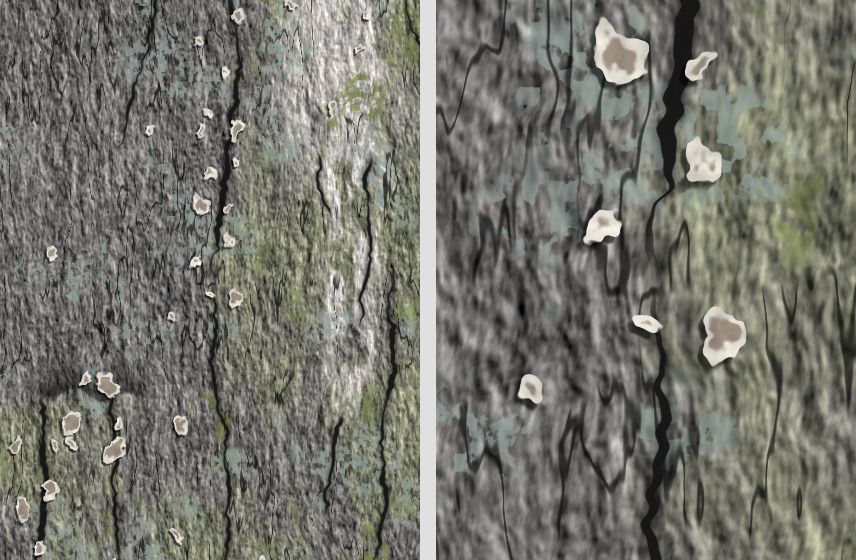
Left, the full canvas; right, a detail of the centre.
Give the GLSL for this texture, as a Shadertoy shader.

```glsl
// Weathered tree bark with vertical fissures, a bleached strip, moss, lichen and pale crust fungi.
const vec3 GRAY_TINT = vec3(1.01, 0.99, 0.98);
const vec3 MOSS_TINT = vec3(1.0, 1.02, 0.85);
const vec3 PALE_TINT = vec3(1.02, 0.995, 0.975);
const vec3 MOSS_SPOT = vec3(0.45, 0.49, 0.29);
const vec3 LICHEN = vec3(0.58, 0.64, 0.62);
const vec3 CRACK_COLOR = vec3(0.085, 0.08, 0.085);
const vec3 FUNGUS_CORE = vec3(0.60, 0.55, 0.50);
const vec3 FUNGUS_RIM = vec3(0.87, 0.85, 0.81);
const float BASE_TONE = 0.425;
const float RELIEF = 1.15;
const float FUNGUS_CELL = 0.056;
const vec2 LIGHT_STEP = vec2(0.0025, 0.003);

// Each fissure: x at its top, x at its bottom, top y, bottom y.
const int CRACKS = 10;
const vec4 CRACK_SPAN[CRACKS] = vec4[](
    vec4(0.425, 0.39, 1.05, 0.47), vec4(0.37, 0.42, 0.52, -0.05),
    vec4(0.67, 0.65, 0.74, 0.39), vec4(0.71, 0.66, 0.54, -0.05),
    vec4(0.07, 0.055, 0.31, -0.05), vec4(0.20, 0.21, 0.33, -0.03),
    vec4(0.265, 0.225, 1.03, 0.71), vec4(0.575, 0.58, 0.73, 0.61),
    vec4(0.62, 0.58, 0.27, 0.07), vec4(0.72, 0.75, 1.02, 0.84));
const float CRACK_WIDTH[CRACKS] = float[](
    0.0048, 0.003, 0.0034, 0.0046, 0.005, 0.0034, 0.003, 0.003, 0.0034, 0.003);

float hash(vec2 p) {
    vec3 q = fract(p.xyx * vec3(0.1031, 0.1030, 0.0973));
    q += dot(q, q.yzx + 33.33);
    return fract((q.x + q.y) * q.z);
}

float noise(vec2 p) {
    vec2 i = floor(p), f = fract(p);
    f = f * f * (3.0 - 2.0 * f);
    return mix(mix(hash(i), hash(i + vec2(1, 0)), f.x),
               mix(hash(i + vec2(0, 1)), hash(i + vec2(1, 1)), f.x), f.y);
}

float fbm(vec2 p) {
    float sum = 0.0, amp = 0.533;
    for (int i = 0; i < 4; i++) {
        sum += amp * noise(p);
        p = mat2(1.9, 0.25, -0.25, 1.9) * p + 17.3;
        amp *= 0.5;
    }
    return sum;
}

float barkHeight(vec2 p) {
    return 0.5 * fbm(p * vec2(70, 15)) + 0.5 * fbm(p * vec2(130, 65) + 7.0);
}

// Coverage of the long meandering fissures, widened by spread.
float fissures(vec2 p, float spread, float soft) {
    float cover = 0.0;
    for (int i = 0; i < CRACKS; i++) {
        vec4 c = CRACK_SPAN[i];
        float seed = float(i) * 9.7 + 3.0;
        float along = (c.z - p.y) / (c.z - c.w);
        float x = mix(c.x, c.y, along) + 0.035 * (noise(vec2(p.y * 9.0, seed)) - 0.5)
                + 0.014 * (noise(vec2(p.y * 34.0, seed)) - 0.5)
                + 0.006 * (noise(vec2(p.y * 110.0, seed)) - 0.5);
        float taper = smoothstep(0.0, 0.12, along) * smoothstep(1.0, 0.85, along);
        float width = CRACK_WIDTH[i] * (0.15 + 1.25 * noise(vec2(p.y * 22.0, seed + 4.0)));
        cover = max(cover, taper * smoothstep(soft, -soft, abs(p.x - x) - width * taper - spread));
    }
    return cover;
}

// Likelihood of fungi: along the main fissure, below the ledge, and rarely elsewhere.
float fungusDensity(vec2 p) {
    float seam = smoothstep(0.065, 0.025, abs(p.x - 0.395)) * smoothstep(0.22, 0.4, p.y);
    float ledge = smoothstep(0.4, 0.33, p.x) * smoothstep(0.33, 0.28, p.y) * smoothstep(0.06, 0.14, p.y);
    float crown = smoothstep(0.05, 0.03, abs(p.x - 0.55)) * smoothstep(0.9, 0.94, p.y);
    return 0.035 + 0.56 * max(max(seam, ledge), crown);
}

// Signed distance to the nearest lobed fungus.
float fungi(vec2 p) {
    vec2 warped = p + 0.012 * (vec2(noise(p * 75.0), noise(p * 75.0 + 40.0)) - 0.5)
                + 0.005 * (vec2(noise(p * 210.0), noise(p * 210.0 + 9.0)) - 0.5);
    vec2 cell = floor(warped / FUNGUS_CELL);
    float d = 1.0;
    for (int k = 0; k < 9; k++) {
        vec2 id = cell + vec2(k % 3 - 1, k / 3 - 1);
        vec2 center = (id + 0.2 + 0.6 * vec2(hash(id + 11.0), hash(id + 57.0))) * FUNGUS_CELL;
        if (hash(id + 91.0) > fungusDensity(center)) continue;
        float size = hash(id + 33.0);
        float radius = mix(0.008, 0.021, size * size);
        float tilt = 1.4 * (hash(id + 71.0) - 0.5);
        vec2 o = mat2(cos(tilt), sin(tilt), -sin(tilt), cos(tilt)) * (warped - center);
        d = min(d, length(o * vec2(1.25, 0.8)) - radius);
    }
    return d;
}

void mainImage(out vec4 fragColor, in vec2 fragCoord) {
    float pixel = 1.0 / iResolution.y;
    vec2 p = fragCoord * pixel;
    vec2 q = p + 0.016 * (vec2(fbm(p * 14.0), fbm(p * 14.0 + 30.0)) - 0.5);
    float broad = fbm(p * vec2(9, 5) + 4.0) - 0.5;

    // Bark relief lit from the upper right
    float h = barkHeight(q);
    float tone = BASE_TONE + 0.55 * (h - 0.5) + RELIEF * (h - barkHeight(q + LIGHT_STEP));
    tone += 0.17 * (noise(q * vec2(290, 190)) - 0.5) + 0.14 * broad;

    // Mossy right and lower bark, and the bleached strip
    float mossy = max(smoothstep(0.3, 0.46, p.x + 0.25 * broad), smoothstep(0.32, 0.26, p.y + 0.1 * broad));
    float middle = mix(0.625, 0.60, smoothstep(0.6, 1.0, p.y));
    float halfWidth = mix(0.035, 0.125, smoothstep(0.2, 0.95, p.y));
    float strip = smoothstep(halfWidth, halfWidth * 0.35, abs(p.x - middle) + 0.13 * broad);
    strip *= smoothstep(0.12, 0.35, p.y) * smoothstep(0.36, 0.56, fbm(q * vec2(42, 13) + 60.0) + 0.1 * p.y);
    tone += 0.045 * mossy + 0.27 * strip;
    vec3 color = tone * mix(mix(GRAY_TINT, MOSS_TINT, mossy * smoothstep(-0.2, 0.12, broad + 0.05)), PALE_TINT, strip);

    // Moss spots and powdery lichen
    float speck = fbm(q * vec2(120, 100) + 15.0);
    float mossPatch = smoothstep(0.56, 0.72, fbm(p * vec2(15, 11) + 80.0)) * mossy;
    color = mix(color, MOSS_SPOT * (0.6 + 0.9 * h), 0.75 * mossPatch * smoothstep(0.4, 0.55, speck));
    float lichenPatch = smoothstep(0.11, 0.03, length((p - vec2(0.27, 0.89)) * vec2(1.0, 1.2)));
    lichenPatch = max(lichenPatch, smoothstep(0.57, 0.7, fbm(p * 12.0 + 25.0)));
    color = mix(color, LICHEN, 0.7 * lichenPatch * smoothstep(0.49, 0.58, speck));

    // Short hairline splits
    float split = abs(fbm(q * vec2(36, 7) + 21.0) - 0.5);
    float splitMask = smoothstep(0.48, 0.6, noise(q * vec2(22, 13) + 5.0));
    color *= 1.0 - 0.6 * splitMask * smoothstep(0.024, 0.004, split);

    // Shadowed ledge at the lower left
    float above = p.y - 0.295 - 0.05 * (noise(vec2(p.x * 22.0, 2.0)) - 0.5);
    float ledge = smoothstep(-0.004, 0.004, above) * smoothstep(0.07, 0.0, above);
    color *= 1.0 - 0.5 * ledge * smoothstep(0.04, 0.09, p.x) * smoothstep(0.29, 0.22, p.x);

    // Long fissures with shaded flanks
    color *= 1.0 - 0.35 * fissures(p, 0.003, 0.006);
    color = mix(color, CRACK_COLOR, 0.95 * fissures(p, 0.0, pixel));

    // Fungi: cast shadow, tan core, pale rim
    float d = fungi(p);
    color *= 1.0 - 0.6 * smoothstep(0.002, -0.002, fungi(p + LIGHT_STEP * 1.3));
    float rim = smoothstep(-0.0075, -0.0035, d + 0.005 * (speck - 0.5));
    vec3 fungus = mix(FUNGUS_CORE, FUNGUS_RIM, rim) * (0.84 + 0.32 * speck);
    color = mix(color, fungus, smoothstep(pixel, -pixel, d));

    fragColor = vec4(clamp(color, 0.0, 1.0), 1.0);
}
```
